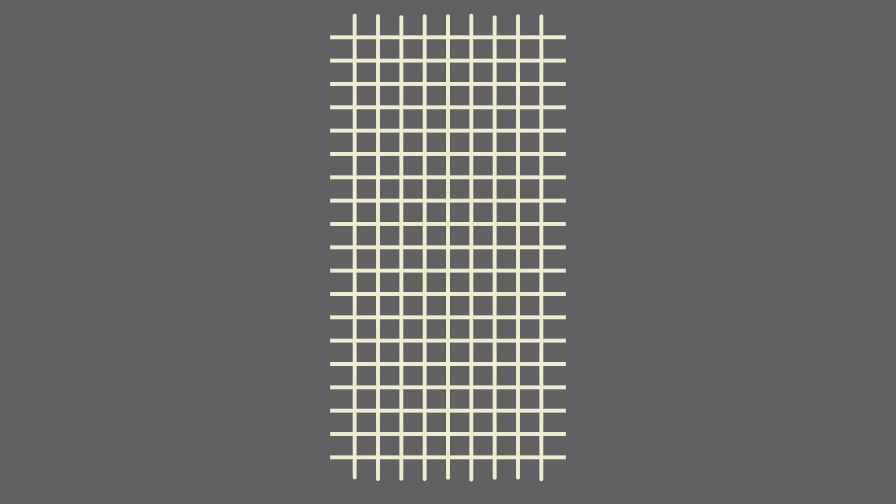
A Shadertoy shader for this pattern:

```glsl
// A pale lattice of thin bars on flat grey: 9 upright rods and 19 crossbars.
// The nearest bar of each family is found by rounding, then drawn as a distance
// function: round-ended rods of slightly uneven length, square-cut crossbars.

const vec3 GROUND_COLOR = vec3(0.38);
const vec3 BAR_COLOR = vec3(0.94, 0.93, 0.83);

// Lengths are fractions of the canvas height.
const vec2 LATTICE_CENTER = vec2(0.0, 0.0093);
const vec2 BAR_COUNT = vec2(9.0, 19.0);   // uprights, crossbars
const float SPACING = 0.0463;
const float BAR_RADIUS = 0.0039;
const float ROD_REACH = 0.4645;           // half length of the longest upright
const float ROD_UNEVENNESS = 0.0045;      // most that a rod end falls short
const float CROSSBAR_REACH = 0.2338;      // half length of a crossbar
const float TINT_VARIATION = 0.015;

float hash(vec2 p) {
    vec3 q = fract(vec3(p.xyx) * 0.1031);
    q += dot(q, q.yzx + 33.33);
    return fract((q.x + q.y) * q.z);
}

// Upright capsule centred on the origin.
float rodDistance(vec2 p, float reach) {
    float beyond = max(abs(p.y) - (reach - BAR_RADIUS), 0.0);
    return length(vec2(p.x, beyond)) - BAR_RADIUS;
}

// Horizontal bar with flat ends.
float crossbarDistance(vec2 p) {
    vec2 d = abs(p) - vec2(CROSSBAR_REACH, BAR_RADIUS);
    return length(max(d, 0.0)) + min(max(d.x, d.y), 0.0);
}

float coverage(float dist, float pixel) {
    return clamp(0.5 - dist / pixel, 0.0, 1.0);
}

void mainImage(out vec4 fragColor, in vec2 fragCoord) {
    float pixel = 1.0 / iResolution.y;
    vec2 p = (fragCoord - 0.5 * iResolution.xy) * pixel - LATTICE_CENTER;

    // Nearest upright and crossbar, limited to the finite lattice.
    vec2 lastIndex = 0.5 * (BAR_COUNT - 1.0);
    vec2 index = clamp(floor(p / SPACING + 0.5), -lastIndex, lastIndex);
    vec2 offset = p - index * SPACING;

    // Each rod end is trimmed by its own amount.
    float endSide = p.y < 0.0 ? 3.0 : 11.0;
    float trim = ROD_UNEVENNESS * hash(vec2(index.x + 20.0, endSide));
    float rod = rodDistance(vec2(offset.x, p.y), ROD_REACH - trim);
    float crossbar = crossbarDistance(vec2(p.x, offset.y));
    float bars = max(coverage(rod, pixel), coverage(crossbar, pixel));

    // Faint change of tone from joint to joint.
    float tint = 1.0 - TINT_VARIATION * hash(index + 40.0);
    fragColor = vec4(mix(GROUND_COLOR, BAR_COLOR * tint, bars), 1.0);
}
```
